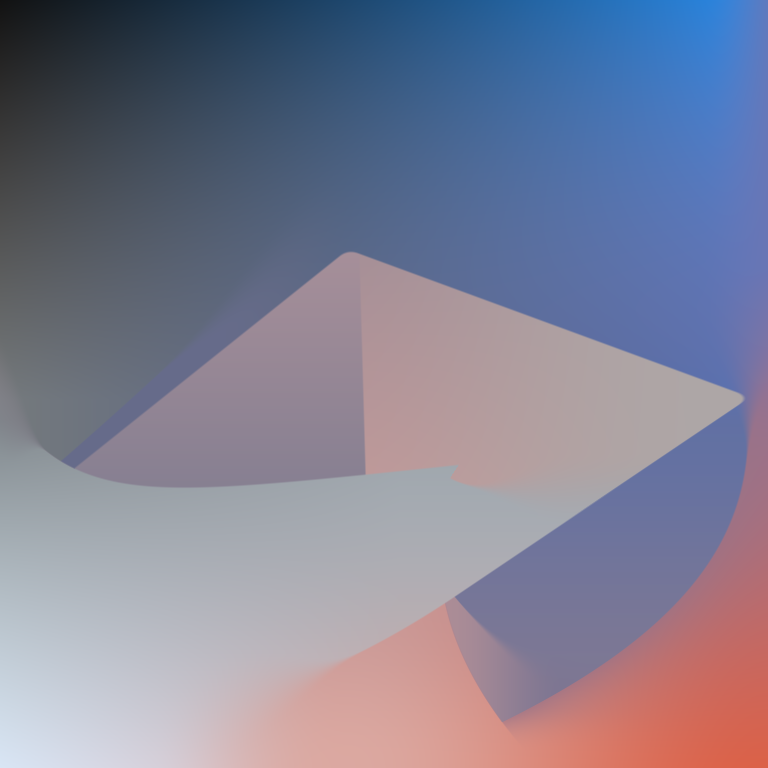
This background is drawn by a WebGL 2 fragment shader. Its source:

```glsl
#version 300 es
precision highp float;
// Folded sheet of soft colour gradients between a blue sky and a coral floor.
uniform vec2 u_resolution;
out vec4 fragColor;

// Smooth curve through three colours at t = 0, 0.5 and 1.
vec3 ramp(vec3 a, vec3 b, vec3 c, float t) {
  t = clamp(t, 0.0, 1.0);
  return a * (1.0 - t) * (1.0 - 2.0 * t) + b * 4.0 * t * (1.0 - t) + c * t * (2.0 * t - 1.0);
}

// Edge coverage: 0 below zero, 1 above, blurred by w.
float cover(float d, float w) {
  return smoothstep(-w, w, d);
}

float smoothMin(float a, float b, float k) {
  float h = max(k - abs(a - b), 0.0) / k;
  return min(a, b) - 0.25 * h * h * k;
}

vec3 skyColor(vec2 p) {
  vec3 top = ramp(vec3(0.07, 0.07, 0.07), vec3(0.12, 0.30, 0.47), vec3(0.17, 0.55, 0.93), p.x);
  vec3 middle = ramp(vec3(0.29, 0.29, 0.29), vec3(0.32, 0.40, 0.54), vec3(0.35, 0.48, 0.77), p.x);
  vec3 low = ramp(vec3(0.46, 0.48, 0.49), vec3(0.36, 0.41, 0.55), vec3(0.36, 0.45, 0.70), p.x);
  return ramp(top, middle, low, p.y / 0.52);
}

vec3 floorColor(vec2 p) {
  vec3 left = mix(vec3(0.79, 0.60, 0.59), vec3(0.86, 0.66, 0.63), smoothstep(0.78, 1.0, p.y));
  vec3 right = ramp(vec3(0.42, 0.46, 0.70), vec3(0.68, 0.43, 0.48), vec3(0.86, 0.38, 0.28),
                    (p.y - 0.35) / 0.65);
  return mix(left, right, smoothstep(0.45, 1.0, p.x));
}

vec3 clothColor(vec2 p) {
  float t = (p.y - 0.547) / 0.453;
  vec3 left = ramp(vec3(0.50, 0.53, 0.55), vec3(0.70, 0.74, 0.77), vec3(0.85, 0.90, 0.96), t);
  vec3 middle = ramp(vec3(0.56, 0.59, 0.61), vec3(0.69, 0.70, 0.73), vec3(0.84, 0.79, 0.82), t);
  vec3 right = ramp(vec3(0.61, 0.64, 0.66), vec3(0.70, 0.68, 0.70), vec3(0.85, 0.66, 0.63), t);
  return ramp(left, middle, right, p.x / 0.52);
}

// The two upright faces, split by a crease.
vec3 faceColor(vec2 p) {
  float t = clamp((p.y - 0.33) / 0.3, 0.0, 1.0);
  vec3 leftFace = mix(vec3(0.65, 0.56, 0.60), vec3(0.53, 0.50, 0.57), t);
  vec3 rightFace = mix(vec3(0.65, 0.56, 0.59), vec3(0.75, 0.60, 0.60), t);
  rightFace = mix(rightFace, vec3(0.68, 0.65, 0.65), smoothstep(0.42, 0.92, p.x));
  return mix(leftFace, rightFace, cover(p.x - 0.468 - 0.028 * (p.y - 0.33), 0.0015));
}

void main() {
  vec2 p = gl_FragCoord.xy / u_resolution;
  p.y = 1.0 - p.y; // measured downwards from the top
  float fine = 0.0016;
  vec3 color = skyColor(p);

  // Thin shaded band behind the left slope
  float b = p.x - 0.081;
  float band = cover(p.y - 0.599 + 0.87 * b + 0.2 * b * b, fine + 0.06 * smoothstep(0.2, 0.42, p.x));
  band *= 1.0 - smoothstep(0.28, 0.46, p.x);
  color = mix(color, vec3(0.40, 0.42, 0.54), band * (1.0 - smoothstep(0.6, 0.68, p.y)));

  // Blue lobe hanging under the fold, with a warmer flap at its lower left
  vec3 lobe = mix(vec3(0.38, 0.44, 0.64), vec3(0.49, 0.47, 0.58), smoothstep(0.52, 0.9, p.y));
  float f = p.x - 0.592;
  vec3 flap = mix(vec3(0.67, 0.55, 0.59), vec3(0.49, 0.46, 0.57), smoothstep(0.58, 0.74, p.x));
  lobe = mix(lobe, flap, cover(p.y - 0.777 - 1.2 * f + 3.3 * f * f,
                               fine + 0.03 * smoothstep(0.6, 0.75, p.x)));
  color = mix(color, lobe, smoothstep(0.5, 0.56, p.y) * smoothstep(0.5, 0.56, p.x));

  // Coral floor around the lobe, shaded near its rim
  float r = max(p.y - 0.56, 0.0);
  float rim = p.x - 0.974 + r * r * (1.3 + 2.4 * r);
  float l = max(p.y - 0.781, 0.0);
  float leftFloor = cover(0.579 + 0.2 * l + 1.7 * l * l - p.x, fine) * step(0.7, p.y);
  float rightFloor = cover(rim, mix(fine, 0.06, smoothstep(0.6, 0.4, p.y)));
  float shade = 0.75 * exp(-max(rim, 0.0) / 0.07) * (1.0 - leftFloor);
  shade *= smoothstep(0.45, 0.6, p.y) * (1.0 - smoothstep(0.92, 0.985, p.y));
  vec3 ground = mix(floorColor(p), vec3(0.60, 0.45, 0.53), shade);
  color = mix(color, ground, max(leftFloor, rightFloor));

  // Outline of the folded sheet: two upper slopes and a lower fold
  float g = min(f, 0.0);
  float above = 0.777 - 0.674 * f - 0.7 * g * g - p.y;
  float leftSlope = 0.78 * (p.y - 0.609 + 0.80 * (p.x - 0.098));
  float rightSlope = 0.94 * (p.y - 0.333 - 0.367 * (p.x - 0.475));
  float inside = smoothMin(smoothMin(leftSlope, rightSlope, 0.012), 0.83 * above, 0.016);
  float sheet = cover(inside, fine);

  // Pale cloth with a curved upper hem and a small tongue
  float hem = 0.67 - 0.108 * p.x - 0.155 * exp(-p.x / 0.085);
  float tongue = 0.639 - 0.017 * exp(-(p.x - 0.585) / 0.03);
  hem = mix(hem, tongue, cover(p.x + 0.8 * (p.y - 0.605) - 0.599, fine));
  float hemBlur = fine + 0.08 * smoothstep(0.06, 0.0, p.x) + 0.05 * smoothstep(0.6, 0.75, p.x);
  float cloth = cover(p.y - hem, hemBlur);

  // Join faces and cloth, fading the fold out towards the left
  float under = cover(-above, fine + 0.07 * smoothstep(0.47, 0.3, p.x));
  under *= smoothstep(0.2, 0.45, p.x);
  vec3 surface = mix(faceColor(p), clothColor(p), cloth);
  color = mix(color, surface, max(sheet, cloth) * (1.0 - under));

  fragColor = vec4(clamp(color, 0.0, 1.0), 1.0);
}
```
